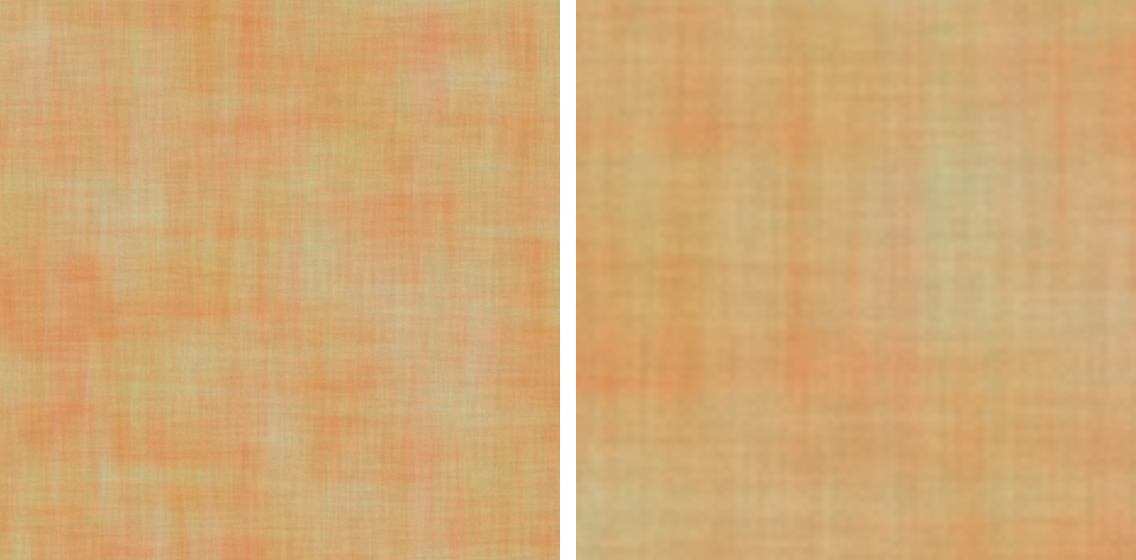
Left, the full canvas; right, a detail of the centre.
This texture is drawn by a Shadertoy shader. Its source:

```glsl
// Warm woven wash: soft orange and sage-tan blotches crossed by upright and
// level brush streaks. Layers of stretched value noise pick a tone on a colour
// ramp; tapered strokes with one crisp edge and fine threads lie on top.

const vec3 ORANGE = vec3(0.858, 0.562, 0.345);
const vec3 TAN    = vec3(0.822, 0.656, 0.445);
const vec3 SAGE   = vec3(0.780, 0.735, 0.545);
const vec3 BLUSH  = vec3(0.012, 0.000, 0.050);  // pale pinkish drift

const float BLOTCH_SCALE    = 6.5;
const vec2  BROAD_UPRIGHT   = vec2(32.0, 4.5);  // cells across, along
const vec2  FINE_UPRIGHT    = vec2(115.0, 8.0);
const vec2  BROAD_LEVEL     = vec2(27.0, 3.5);
const vec2  FINE_LEVEL      = vec2(105.0, 6.0);
const vec2  THREAD          = vec2(230.0, 22.0);
const float GRAIN_SCALE     = 260.0;
const float BLOTCH_AMOUNT   = 0.52;
const float BROAD_AMOUNT    = 0.36;
const float FINE_AMOUNT     = 0.20;
const float STROKE_AMOUNT   = 0.17;
const float THREAD_CONTRAST = 0.030;
const float GRAIN_CONTRAST  = 0.022;
const int   STROKES         = 16;

float hash(vec2 p) {
    return fract(sin(dot(p, vec2(127.1, 311.7))) * 43758.5453);
}

vec2 fade(vec2 t) {
    return t * t * (3.0 - 2.0 * t);
}

// Value noise centred on zero
float noise(vec2 p) {
    vec2 i = floor(p), f = fade(fract(p));
    float low  = mix(hash(i), hash(i + vec2(1, 0)), f.x);
    float high = mix(hash(i + vec2(0, 1)), hash(i + vec2(1, 1)), f.x);
    return mix(low, high, f.y) - 0.5;
}

// One strand: noise along its length, shifted at random
float strand(float column, float along, float seed) {
    along += 50.0 * hash(vec2(column, seed));
    float i = floor(along), f = fract(along);
    float a = hash(vec2(column + seed, i));
    float b = hash(vec2(column + seed, i + 1.0));
    return mix(a, b, f * f * (3.0 - 2.0 * f)) - 0.5;
}

// Neighbouring strands blended across; p.x is across, p.y along
float streaks(vec2 p, float seed) {
    float i = floor(p.x), f = fract(p.x);
    f = f * f * (3.0 - 2.0 * f);
    return mix(strand(i, p.y, seed), strand(i + 1.0, p.y, seed), f);
}

// Slightly tilted strokes, crisp on one side and fading on the other
float strokes(vec2 p, float seed, float soft) {
    float sum = 0.0;
    for (int k = 0; k < STROKES; k++) {
        vec2 id = vec2(float(k), seed);
        vec2 q = p - vec2(hash(id), hash(id + 17.3));
        float halfLength = mix(0.06, 0.14, hash(id + 31.7));
        float tilt = 0.26 * (hash(id + 47.9) - 0.5);
        float side = hash(id + 59.1) < 0.5 ? -1.0 : 1.0;
        float tone = hash(id + 73.3) < 0.5 ? -1.0 : 1.0;
        float d = side * (q.x - tilt * q.y);
        float along = q.y / halfLength;
        float ends = 1.0 - smoothstep(0.25, 1.0, abs(along));
        float width = mix(0.010, 0.028, 0.5 + 0.5 * clamp(along, -1.0, 1.0));
        sum += tone * ends * smoothstep(-soft, soft, d) * exp(-max(d, 0.0) / width);
    }
    return sum;
}

void mainImage(out vec4 fragColor, in vec2 fragCoord) {
    vec2 uv = fragCoord / iResolution.y;
    float soft = max(0.0015, 1.0 / iResolution.y);

    // Gentle bend so the streaks look hand brushed
    vec2 bend = vec2(noise(uv * 5.0 + 3.7), noise(uv * 5.0 + 41.2));
    vec2 upright = uv + 0.014 * bend;
    vec2 level = upright.yx;

    // Tone: 0 is orange, 1 is sage
    float blotch = 0.7 * noise(uv * BLOTCH_SCALE + 11.0)
                 + 0.5 * noise(uv * BLOTCH_SCALE * 2.1 + 29.0);
    float broad = streaks(upright * BROAD_UPRIGHT, 5.0)
                + streaks(level * BROAD_LEVEL, 83.0);
    float fine = streaks(upright * FINE_UPRIGHT, 151.0)
               + streaks(level * FINE_LEVEL, 307.0);
    float brush = strokes(uv, 2.0, soft) + strokes(uv.yx, 9.0, soft);
    float tone = 0.5 + BLOTCH_AMOUNT * blotch + BROAD_AMOUNT * broad
               + FINE_AMOUNT * fine + STROKE_AMOUNT * brush;
    tone = clamp(tone, 0.0, 1.0);

    vec3 color = tone < 0.5 ? mix(ORANGE, TAN, tone * 2.0)
                            : mix(TAN, SAGE, tone * 2.0 - 1.0);
    color += BLUSH * (noise(uv * 8.0 + 67.0) + streaks(upright * BROAD_UPRIGHT, 419.0));

    // Fine crossed threads and paper grain
    float thread = streaks(uv * THREAD, 541.0) + streaks(uv.yx * THREAD, 677.0);
    color += THREAD_CONTRAST * thread + GRAIN_CONTRAST * noise(uv * GRAIN_SCALE);

    fragColor = vec4(color, 1.0);
}
```
